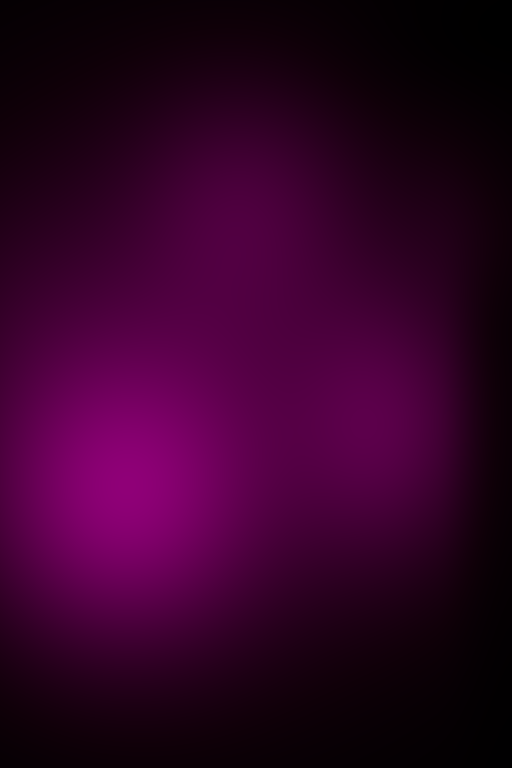
This background is drawn by a Shadertoy shader. Its source:

```glsl
// Soft elliptical light with separate horizontal and vertical spread
float glow(vec2 uv, vec2 center, vec2 spread, float strength) {
    vec2 d = (uv - center) / spread;
    return strength * exp(-0.5 * dot(d, d));
}

// Maps light level to magenta, losing blue slightly in the shadows
vec3 magentaTint(float level) {
    return vec3(level, 0.0, max(0.87 * level - 0.02, 0.55 * level));
}

// Darkens the right border, mostly beside the lower lobe
float edgeShade(vec2 uv, float strength) {
    float border = smoothstep(0.85, 1.0, uv.x);
    float lower = 1.0 - smoothstep(0.55, 0.72, uv.y);
    return 1.0 - strength * border * mix(0.35, 1.0, lower);
}

void mainImage(out vec4 fragColor, in vec2 fragCoord) {
    vec2 uv = fragCoord / iResolution.xy;

    // Broad haze behind all lobes
    float light = glow(uv, vec2(0.38, 0.50), vec2(0.36, 0.25), 0.24);

    // Bright left lobe, dimmer right lobe and upper lobe
    light += glow(uv, vec2(0.23, 0.345), vec2(0.19, 0.135), 0.37);
    light += glow(uv, vec2(0.76, 0.44), vec2(0.13, 0.125), 0.21);
    light += glow(uv, vec2(0.48, 0.74), vec2(0.15, 0.11), 0.15);

    // Faint fills at the left and upper right
    light += glow(uv, vec2(0.02, 0.60), vec2(0.15, 0.12), 0.04);
    light += glow(uv, vec2(0.90, 0.71), vec2(0.09, 0.08), 0.04);

    // Border and corner falloff
    light *= edgeShade(uv, 0.55);
    light *= 1.0 - glow(uv, vec2(1.0, 0.96), vec2(0.18, 0.06), 0.9);

    fragColor = vec4(magentaTint(light), 1.0);
}
```
